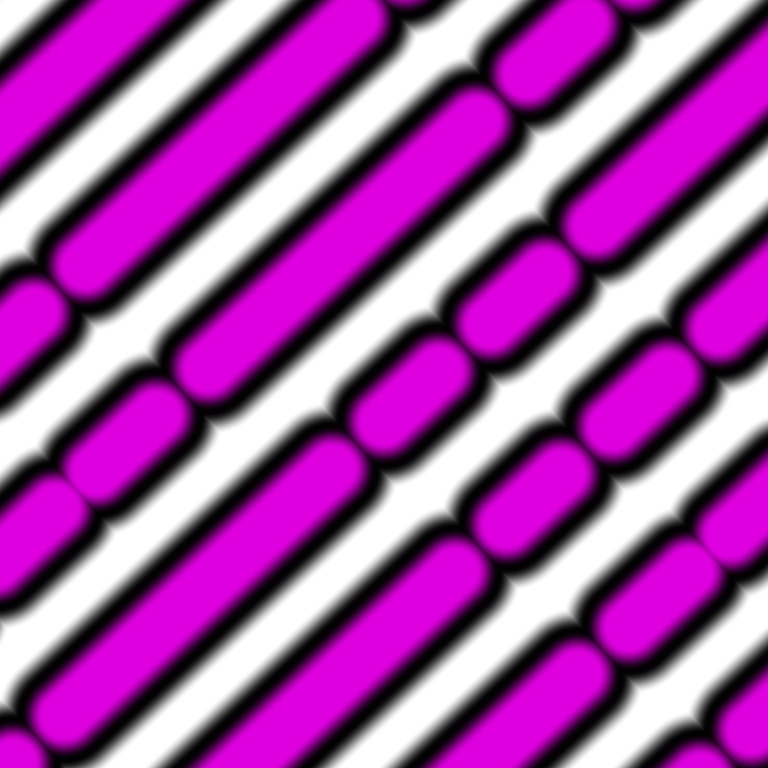
Write a Shadertoy shader that draws this pattern.

```glsl
// Diagonal chains of long and short magenta capsules, outlined in black on white.

const float TILT = 0.744;          // chain direction, radians
const float UNIT = 0.1884;         // length of a short capsule
const float LONG_UNITS = 3.0;      // length of a long capsule, in units
const float CYCLE_UNITS = 5.0;     // one long and two short capsules
const float ROW_PITCH = 0.2065;    // distance between chains
const float ROW_ORIGIN = -0.6127;  // position of chain zero
const float CHAIN_START = 0.453;   // first joint of chain zero
const float CHAIN_STEP = 0.0268;   // slide from one chain to the next
const float BAND_ROWS = 4.0;       // chains between half-cycle shifts
const float JOINT_INSET = 0.0449;  // cap centre to a pinched joint
const float FUSED_INSET = 0.0355;  // cap centre to a fused joint
const float FILL_RADIUS = 0.0417;
const float FILL_SOFT = 0.0145;
const float OUTLINE_RADIUS = 0.073;
const float OUTLINE_SOFT = 0.0150;

const vec3 FILL = vec3(0.87, 0.0, 0.87);
const vec3 OUTLINE = vec3(0.01, 0.005, 0.01);
const vec3 GROUND = vec3(1.0);

// Distance to the capsule axes of one chain; q.x runs along it, q.y across.
float chainDistance(vec2 q, float row) {
    float halfShift = 0.5 * mod(floor((row + 1.0) / BAND_ROWS), 2.0);
    float start = CHAIN_START + CHAIN_STEP * row;
    float along = (q.x - start) / UNIT + halfShift * CYCLE_UNITS;
    float cycle = floor(along / CYCLE_UNITS);
    along -= cycle * CYCLE_UNITS;

    // Ends of the capsule that holds this point.
    float middle = LONG_UNITS + 1.0;
    float first = along < LONG_UNITS ? 0.0 : (along < middle ? LONG_UNITS : middle);
    float last = along < LONG_UNITS ? LONG_UNITS : first + 1.0;

    // Some pairs of short capsules are fused at their shared joint.
    bool fused = mod(row - 3.0 * cycle, 6.0) == 5.0;
    float middleInset = fused ? FUSED_INSET : JOINT_INSET;
    float firstInset = first == middle ? middleInset : JOINT_INSET;
    float lastInset = last == middle ? middleInset : JOINT_INSET;

    float before = (first - along) * UNIT + firstInset;
    float after = (along - last) * UNIT + lastInset;
    float across = q.y - ROW_ORIGIN - row * ROW_PITCH;
    return length(vec2(max(max(before, after), 0.0), across));
}

// Soft step that never becomes narrower than a pixel.
float softEdge(float radius, float softness, float d, float pixel) {
    float w = max(softness, pixel);
    return smoothstep(radius - w, radius + w, d);
}

void mainImage(out vec4 fragColor, in vec2 fragCoord) {
    float pixel = 1.0 / iResolution.y;
    vec2 p = fragCoord * pixel;
    float c = cos(TILT), s = sin(TILT);
    vec2 q = vec2(c * p.x + s * p.y, s * p.x - c * p.y);

    // The nearest capsule lies in one of the two enclosing chains.
    float row = floor((q.y - ROW_ORIGIN) / ROW_PITCH);
    float d = min(chainDistance(q, row), chainDistance(q, row + 1.0));

    vec3 color = mix(FILL, OUTLINE, softEdge(FILL_RADIUS, FILL_SOFT, d, pixel));
    color = mix(color, GROUND, softEdge(OUTLINE_RADIUS, OUTLINE_SOFT, d, pixel));
    fragColor = vec4(color, 1.0);
}
```
